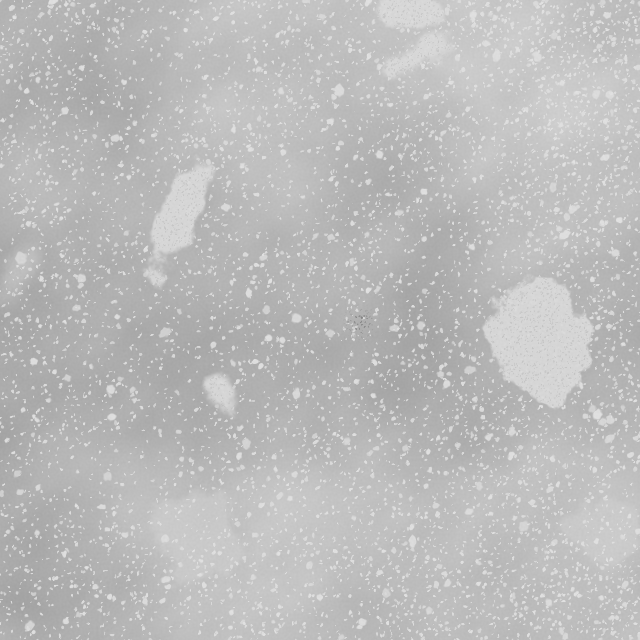
Write a Shadertoy shader that draws this texture.

```glsl
// Pale mineral flecks scattered over a cloudy grey ground, with a few large chalky patches.
// Layers of jittered cells give the flecks; gradient noise bends their outlines
// and also shapes the clouds, the ragged patches and the fine grain.

const float GROUND_GREY = 0.69;
const float FLECK_GREY = 0.885;
const float PATCH_GREY = 0.85;
const float FAINT_GREY = 0.81;
const float PIT_GREY = 0.42;

vec2 hash2(vec2 p) {
    vec3 h = fract(vec3(p.xyx) * vec3(0.1031, 0.1030, 0.0973));
    h += dot(h, h.yzx + 33.33);
    return fract((h.xx + h.yz) * h.zy);
}

mat2 rotation(float angle) {
    float c = cos(angle), s = sin(angle);
    return mat2(c, -s, s, c);
}

float gradientNoise(vec2 p) {
    vec2 cell = floor(p), f = fract(p);
    vec2 u = f * f * f * (f * (f * 6.0 - 15.0) + 10.0);
    vec2 o = vec2(0.0, 1.0);
    float a = dot(hash2(cell) * 2.0 - 1.0, f);
    float b = dot(hash2(cell + o.yx) * 2.0 - 1.0, f - o.yx);
    float c = dot(hash2(cell + o.xy) * 2.0 - 1.0, f - o.xy);
    float d = dot(hash2(cell + o.yy) * 2.0 - 1.0, f - o.yy);
    return mix(mix(a, b, u.x), mix(c, d, u.x), u.y);
}

float fbm(vec2 p) {
    float sum = 0.0, weight = 1.0;
    for (int i = 0; i < 4; i++) {
        sum += weight * gradientNoise(p);
        p = rotation(0.6) * p * 2.03 + 17.3;
        weight *= 0.5;
    }
    return sum;
}

float glow(vec2 p, vec2 center, float radius) {
    vec2 q = (p - center) / radius;
    return exp(-dot(q, q));
}

// Coverage of one layer of small tilted ellipses, one candidate per cell.
float flecks(vec2 p, float cells, float radius, float density, float soft, float seed) {
    vec2 home = floor(p * cells);
    float cover = 0.0;
    for (int y = -1; y <= 1; y++) {
        for (int x = -1; x <= 1; x++) {
            vec2 id = home + vec2(x, y) + 20.0;
            vec2 place = hash2(id + seed);
            vec2 trait = hash2(id + seed + 71.7);
            vec2 look = hash2(id + seed + 143.1);
            vec2 q = rotation(1.0 + 2.0 * (look.x - 0.5)) * (p - (id - 20.0 + place) / cells);
            q.y *= mix(1.0, 1.8, look.y);
            float size = radius * mix(0.5, 1.1, trait.y);
            float shape = 1.0 - smoothstep(-soft, soft, length(q) - size);
            float present = step(trait.x, density);
            cover = max(cover, shape * present * mix(0.65, 1.0, place.y));
        }
    }
    return cover;
}

// Coverage of a ragged ellipse; ragged is a noise value that shifts its rim.
float patchShape(vec2 p, vec2 center, vec2 halfSize, float tilt, float ragged, float soft) {
    vec2 q = rotation(tilt) * (p - center) / halfSize;
    float rim = (length(q) - 1.0 + ragged) * min(halfSize.x, halfSize.y);
    return 1.0 - smoothstep(-soft, soft, rim);
}

void mainImage(out vec4 fragColor, in vec2 fragCoord) {
    vec2 p = fragCoord / iResolution.y;

    // Cloudy ground, darker in the middle and at the left edge
    float grey = GROUND_GREY + 0.07 * fbm(p * 3.2 + 4.0);
    grey += 0.045 * fbm(rotation(0.7) * p * vec2(5.0, 9.0));
    grey += 0.07 * glow(p, vec2(0.92, 0.97), 0.4) + 0.07 * glow(p, vec2(0.88, 0.08), 0.3);
    grey += 0.045 * glow(p, vec2(0.35, 0.12), 0.25) + 0.05 * glow(p, vec2(0.42, 0.9), 0.28);
    grey -= 0.035 * glow(p, vec2(0.62, 0.46), 0.2) + 0.035 * glow(p, vec2(0.0, 0.35), 0.22);

    // Chalky patches: three faint ones, then the bright ones
    float ragged = 0.75 * fbm(p * 19.0 + 9.0);
    float faint = patchShape(p, vec2(0.31, 0.165), vec2(0.062, 0.078), 0.3, ragged, 0.012);
    faint = max(faint, patchShape(p, vec2(0.94, 0.165), vec2(0.06, 0.05), 0.0, ragged, 0.01));
    faint = max(faint, patchShape(p, vec2(0.03, 0.575), vec2(0.045, 0.02), 1.0, ragged, 0.018));
    grey = mix(grey, FAINT_GREY, 0.6 * faint);

    float chalk = patchShape(p, vec2(0.845, 0.466), vec2(0.075, 0.094), 0.4, 0.6 * ragged, 0.004);
    chalk = max(chalk, patchShape(p, vec2(0.284, 0.668), vec2(0.088, 0.03), 1.2, ragged, 0.005));
    chalk = max(chalk, patchShape(p, vec2(0.645, 0.982), vec2(0.049, 0.023), 0.0, ragged, 0.005));
    chalk = max(chalk, patchShape(p, vec2(0.66, 0.917), vec2(0.049, 0.025), 0.4, ragged, 0.006));
    chalk = max(chalk, patchShape(p, vec2(0.345, 0.385), vec2(0.022, 0.03), 0.4, ragged, 0.006));
    grey = mix(grey, PATCH_GREY, 0.92 * chalk);

    // Flecks from fine to coarse, crowded toward the upper and lower right
    vec2 bend = vec2(gradientNoise(p * 150.0), gradientNoise(p * 150.0 + 57.0));
    vec2 bent = p + 0.0035 * bend;
    float crowd = 0.75 + 0.9 * gradientNoise(p * 6.0 + 31.0);
    crowd += 0.75 * glow(p, vec2(0.95, 0.85), 0.28) + 0.55 * glow(p, vec2(0.85, 0.1), 0.28);
    float cells = 115.0, radius = 0.0024, density = 0.42, cover = 0.0;
    for (int i = 0; i < 5; i++) {
        float soft = 0.0009 + 0.0003 * float(i);
        cover = max(cover, flecks(bent, cells, radius, density * crowd, soft, 37.0 * float(i)));
        cells *= 0.62;
        radius *= 1.4;
        density *= 0.75;
    }
    grey = mix(grey, FLECK_GREY, 0.95 * cover * (1.0 - 0.7 * chalk));

    // Tiny dark pits: a tight cluster near the middle and a few on the chalk
    float pits = flecks(bent, 230.0, 0.0017, 0.5, 0.0008, 211.0);
    float pitted = 0.9 * glow(p, vec2(0.5625, 0.495), 0.018) + 0.16 * chalk;
    grey = mix(grey, PIT_GREY, pits * min(pitted, 1.0));

    // Fine grain
    grey += 0.02 * gradientNoise(p * 240.0);
    fragColor = vec4(vec3(grey), 1.0);
}
```
